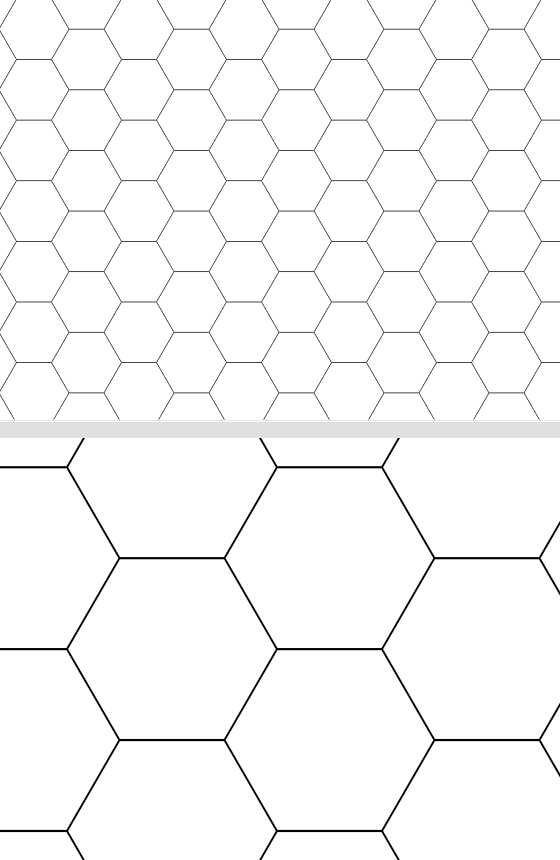
Top, the full canvas; bottom, a detail of the centre.
A WebGL 2 fragment shader for this pattern:

```glsl
#version 300 es
precision highp float;
// Flat-topped honeycomb of thin black outlines on white, with a pale rule
// along the bottom. Each point folds into its nearest hexagon, and the
// distances to the sides become box-filtered line coverage.

uniform vec2 u_resolution;
out vec4 fragColor;

// Lengths are fractions of the canvas width
const float SQRT3 = 1.7320508;
const float SIDE = 1.0 / 16.0;
const float LINE_WIDTH = 1.0 / 768.0;
const vec2 FIRST_CENTER = vec2(0.0607, 0.0521);  // from the top left
const float RULE_HEIGHT = 0.0022;                // above the bottom
const float GRID_BOTTOM = 0.0043;

const vec3 PAPER = vec3(1.0);
const vec3 INK = vec3(0.0);
const vec3 RULE_COLOR = vec3(0.84);

// Share of a pixel covered by a line at the given distance
float lineCoverage(float dist, float width, float pixel) {
    float overlap = 0.5 * (width + pixel) - abs(dist);
    return clamp(overlap, 0.0, min(width, pixel)) / pixel;
}

// Offset from the nearest center of two interleaved rectangular lattices
vec2 hexOffset(vec2 p, float side) {
    vec2 period = side * vec2(3.0, SQRT3);
    vec2 a = mod(p + 0.5 * period, period) - 0.5 * period;
    vec2 b = mod(p, period) - 0.5 * period;
    return dot(a, a) < dot(b, b) ? a : b;
}

// Distances to the flat side (x) and the slanted side (y)
vec2 sideDistances(vec2 offset, float side) {
    vec2 q = abs(offset);
    float apothem = 0.5 * SQRT3 * side;
    return apothem - vec2(q.y, dot(q, vec2(0.5 * SQRT3, 0.5)));
}

float honeycomb(vec2 p, float side, float width, float pixel) {
    vec2 dist = sideDistances(hexOffset(p, side), side);
    // Slanted sides have the full width measured horizontally
    float slantWidth = width * 0.5 * SQRT3;
    return max(lineCoverage(dist.x, width, pixel),
               lineCoverage(dist.y, slantWidth, pixel));
}

void main() {
    float pixel = 1.0 / u_resolution.x;
    vec2 p = gl_FragCoord.xy * pixel;
    vec2 fromTop = vec2(p.x, u_resolution.y * pixel - p.y);

    // Outlines, ending just above the rule
    float grid = honeycomb(fromTop - FIRST_CENTER, SIDE, LINE_WIDTH, pixel);
    grid *= clamp((p.y - GRID_BOTTOM) / pixel + 0.5, 0.0, 1.0);
    vec3 color = mix(PAPER, INK, grid);

    // Pale bottom rule
    float rule = lineCoverage(p.y - RULE_HEIGHT, LINE_WIDTH, pixel);
    color = mix(color, RULE_COLOR, rule);

    fragColor = vec4(color, 1.0);
}
```
